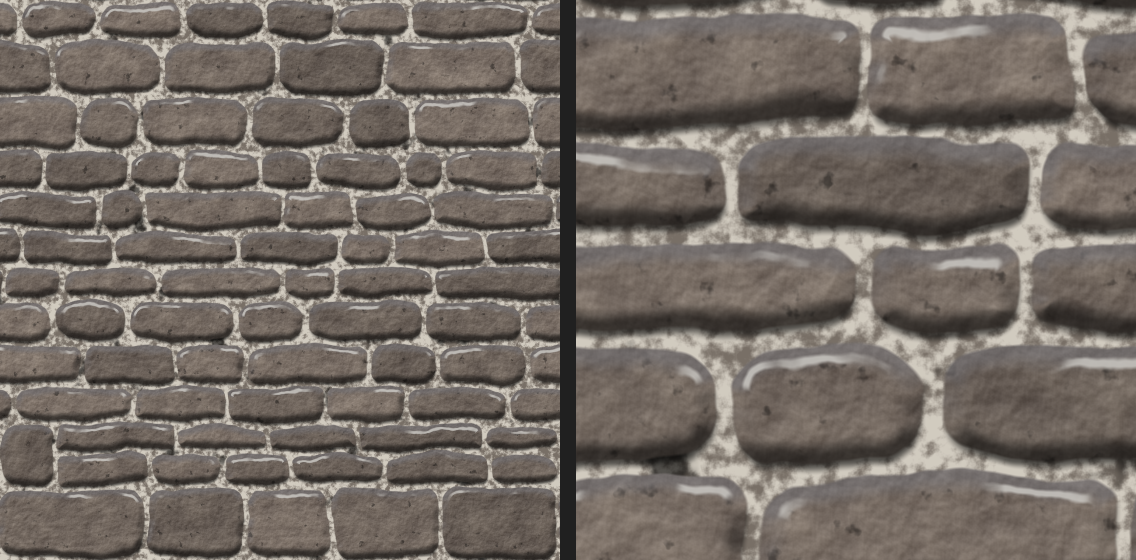
Left, the full canvas; right, a detail of the centre.
Give the GLSL for this texture, as a Shadertoy shader.

```glsl
// Weathered wall of rough brown-grey stones in thirteen uneven courses with pale mortar.

// Each course, bottom to top: lower edge, stones across, phase of the joints.
const vec3 courses[13] = vec3[13](
    vec3(0.0, 5, 0.16), vec3(0.132, 6, 0.0), vec3(0.194, 5, 0.0),
    vec3(0.245, 6, 0.34), vec3(0.313, 6, 0.84), vec3(0.387, 6, 0.36),
    vec3(0.466, 6, 0.83), vec3(0.526, 6, 0.40), vec3(0.589, 6, 0.79),
    vec3(0.661, 8, 0.60), vec3(0.734, 6, 0.62), vec3(0.829, 5, 0.61),
    vec3(0.931, 7, 0.41));

vec2 hash2(vec2 p) {
    vec3 q = fract(p.xyx * vec3(0.1031, 0.1030, 0.0973));
    q += dot(q, q.yzx + 33.33);
    return fract((q.xx + q.yz) * q.zy);
}

float cornerSlope(vec2 cell, vec2 corner, vec2 f, float period) {
    float angle = 6.2832 * hash2(mod(cell + corner, period)).x;
    return dot(vec2(cos(angle), sin(angle)), f - corner);
}

// Gradient noise that wraps at the canvas edges.
float gradientNoise(vec2 p, float period) {
    p *= period;
    vec2 i = floor(p), f = p - i;
    vec2 u = f * f * f * (f * (f * 6.0 - 15.0) + 10.0);
    return mix(mix(cornerSlope(i, vec2(0, 0), f, period), cornerSlope(i, vec2(1, 0), f, period), u.x),
               mix(cornerSlope(i, vec2(0, 1), f, period), cornerSlope(i, vec2(1, 1), f, period), u.x), u.y);
}

float fbm(vec2 p, float period) {
    float sum = 0.0, amplitude = 0.6;
    for (int i = 0; i < 4; i++) {
        sum += amplitude * gradientNoise(p, period);
        period *= 2.0;
        amplitude *= 0.5;
    }
    return sum;
}

// Position of the k-th vertical joint, in a course that starts at x = left.
float jointAt(float k, int row, float left) {
    float count = courses[row].y, index = mod(k, count);
    float shift = 0.5 * hash2(vec2(index + 3.0, float(row) * 7.0 + 5.0)).x - 0.25;
    if (left > 0.0 && index < 0.5) shift = 0.0;
    return mix(left, 1.0, (k + courses[row].z + shift) / count);
}

// Signed distance to the nearest stone, negative inside; id is unique per stone.
float stoneDistance(vec2 p, out vec2 id) {
    p = fract(p + 0.017 * vec2(fbm(p, 9.0), fbm(p + 0.37, 9.0)));

    int row = 0;
    for (int i = 1; i < 13; i++) if (p.y >= courses[i].x) row = i;
    vec2 low = vec2(0.0, courses[row].x);
    vec2 high = vec2(0.1, row < 12 ? courses[row + 1].x : 1.0);

    // One tall stone fills the left end of the second and third courses.
    float left = row == 1 || row == 2 ? 0.1 : 0.0;
    if (p.x < left) {
        low.y = courses[1].x;
        high.y = courses[3].x;
        id = vec2(50.0);
    } else {
        float k = floor((p.x - left) / (1.0 - left) * courses[row].y - courses[row].z);
        if (p.x < jointAt(k, row, left)) k--;
        else if (p.x >= jointAt(k + 1.0, row, left)) k++;
        low.x = jointAt(k, row, left);
        high.x = jointAt(k + 1.0, row, left);
        id = vec2(mod(k, courses[row].y), row) + 1.0;
    }

    // Rounded box, bowed so that the ends taper.
    vec2 vary = hash2(id * 5.3);
    vec2 halfSize = 0.5 * (high - low) - mix(0.003, 0.006, vary.x);
    vec2 q = p - 0.5 * (low + high);
    float along = q.x / halfSize.x;
    halfSize.y -= 0.009 * vary.y * along * along;
    float radius = min(0.024, mix(0.4, 0.85, vary.x) * halfSize.y);
    q = abs(q) - halfSize + radius;
    return length(max(q, 0.0)) + min(max(q.x, q.y), 0.0) - radius;
}

void mainImage(out vec4 fragColor, in vec2 fragCoord) {
    vec2 p = fragCoord / iResolution.xy;
    vec2 id, idAbove;
    float d = stoneDistance(p, id);
    float dAbove = stoneDistance(p + vec2(-0.001, 0.005), idAbove);
    float slope = clamp((dAbove - d) / 0.005, -1.0, 1.0);

    float coarse = fbm(p, 24.0);
    float grain = fbm(p, 100.0);
    float relief = grain - fbm(p + vec2(-0.001, 0.002), 100.0)
                 + coarse - fbm(p + vec2(-0.002, 0.004), 24.0);

    // Stone face: mottled tone, lit grain and dark pits.
    vec3 stone = mix(vec3(0.38, 0.34, 0.315), vec3(0.51, 0.465, 0.425), clamp(0.5 + coarse + 0.4 * grain, 0.0, 1.0));
    stone *= mix(0.9, 1.1, hash2(id * 9.1).x);
    stone += 0.13 * relief;
    stone *= 1.0 - 0.4 * smoothstep(0.24, 0.45, fbm(p + 0.2, 55.0));

    // Bevel: cool grey shoulder above, shadow below, pale chips on the top rim.
    float bevel = smoothstep(-0.016, -0.004, d);
    stone = mix(stone, vec3(0.45, 0.435, 0.44) + 0.1 * relief, 0.75 * bevel * smoothstep(0.0, 0.7, slope));
    stone *= 1.0 - 0.55 * bevel * smoothstep(0.1, -0.8, slope);
    float chips = smoothstep(0.004, 0.001, abs(d + 0.009 + 0.008 * coarse))
                * smoothstep(0.3, 0.8, slope) * smoothstep(0.0, 0.18, fbm(p + 0.61, 11.0));
    stone = mix(stone, vec3(0.79, 0.78, 0.76), 0.85 * chips);

    // Mortar: sandy speckle, deep crevices and the shadow of the stone above.
    vec3 mortar = mix(vec3(0.47, 0.435, 0.40), vec3(0.82, 0.795, 0.75), smoothstep(-0.35, 0.25, grain + 0.6 * coarse));
    mortar *= 1.0 - 0.6 * smoothstep(0.2, 0.4, fbm(p + 0.83, 20.0));
    mortar *= 1.0 - 0.6 * smoothstep(0.002, -0.005, dAbove);

    float soft = max(0.0012, 0.8 / iResolution.y);
    fragColor = vec4(mix(stone, mortar, smoothstep(-soft, soft, d)), 1.0);
}
```
